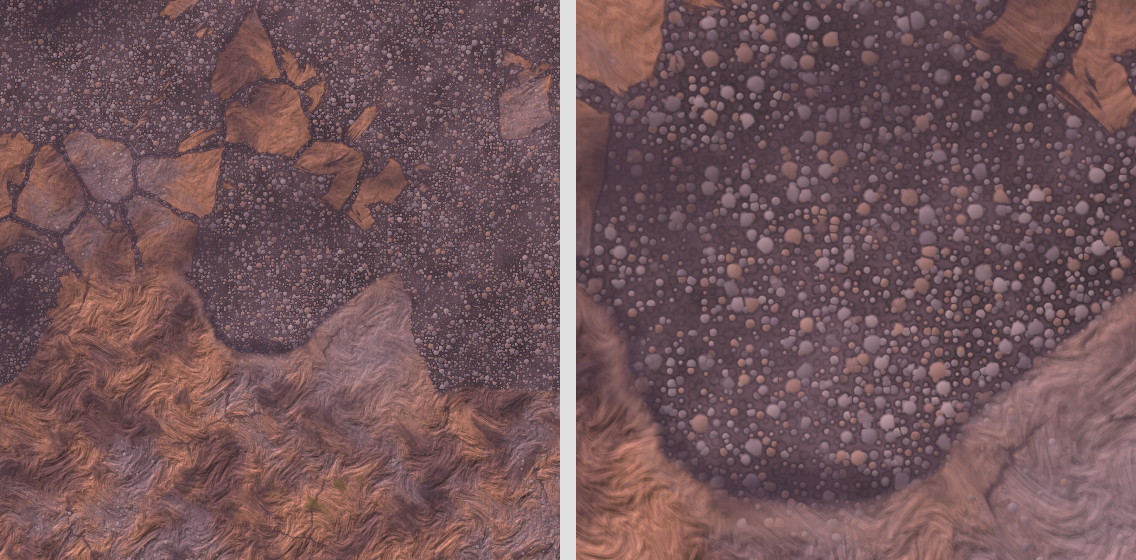
Left: the whole. Right: its middle third, enlarged.
Give the GLSL for this texture, as a WebGL 1 fragment shader.

```glsl
precision highp float;
uniform vec2 u_resolution;

const vec2 LIGHT = vec2(-0.53, 0.85);
const vec3 SHADOW = vec3(0.24, 0.18, 0.23);
const vec3 SOIL = vec3(0.385, 0.295, 0.335);
const vec3 UMBER = vec3(0.42, 0.29, 0.30);
const vec3 OCHRE = vec3(0.63, 0.42, 0.36);
const vec3 MAUVE = vec3(0.49, 0.40, 0.45);
const vec3 PALE = vec3(0.64, 0.52, 0.55);
const vec3 LICHEN = vec3(0.50, 0.43, 0.20);

vec2 hash2(vec2 p) {
  vec2 k = vec2(dot(p, vec2(127.1, 311.7)), dot(p, vec2(269.5, 183.3)));
  return fract(sin(k) * 43758.55);
}

// Rotated, self-warped sine octaves, roughly -1 to 1
float layeredSines(vec2 p) {
  float sum = 0.0, amp = 0.6;
  for (int i = 0; i < 6; i++) {
    p += 0.6 * sin(p.yx * 1.1 + vec2(1.7, 4.1));
    sum += amp * sin(p.x) * cos(p.y);
    p = mat2(1.5, 1.25, -1.25, 1.5) * p + 2.3;
    amp *= 0.6;
  }
  return sum;
}

// Cellular noise: offset to nearest centre, gap to the next cell, cell id
vec4 cells(vec2 p) {
  vec2 base = floor(p), nearest = vec2(0.0);
  float f1 = 9.0, f2 = 9.0, id = 0.0;
  for (int j = -1; j <= 1; j++) {
    for (int i = -1; i <= 1; i++) {
      vec2 cell = base + vec2(float(i), float(j));
      vec2 rnd = hash2(cell);
      vec2 offset = cell + 0.1 + 0.8 * rnd - p;
      float d = length(offset);
      if (d < f1) {
        f2 = f1; f1 = d; nearest = offset;
        id = fract(rnd.x * 7.3 + rnd.y * 3.1);
      } else f2 = min(f2, d);
    }
  }
  return vec4(nearest, f2 - f1, id);
}

float blob(vec2 p, vec2 centre, vec2 size) {
  vec2 q = (p - centre) / size;
  return exp(-dot(q, q));
}

float band(float d, float width) {
  return exp(-d * d / (width * width));
}

// Lays one size of rounded, lit stones over a colour
vec3 addPebbles(vec3 col, vec2 p, float scale, float amount) {
  vec4 c = cells(p * scale);
  float radius = mix(0.25, 0.58, fract(c.w * 5.7));
  float dist = length(c.xy);
  float body = smoothstep(0.0, 0.2, min(radius - dist, c.z * 0.8));
  body *= smoothstep(c.w - 0.1, c.w + 0.1, amount);
  float lit = -dot(c.xy, LIGHT) / radius;
  vec3 stone = mix(MAUVE, PALE, fract(c.w * 13.1));
  stone = mix(stone, OCHRE, 0.5 * step(0.72, fract(c.w * 29.3)));
  col *= 1.0 - 0.22 * amount * band(dist - radius, 0.15);
  return mix(col, stone * (0.98 + 0.24 * lit), body);
}

// Upper limit of the bedrock
float ledgeHeight(float x) {
  return 0.37 + 0.15 * (1.0 - smoothstep(0.30, 0.43, x))
    - 0.20 * (1.0 - smoothstep(0.0, 0.17, x))
    + 0.14 * smoothstep(0.50, 0.70, x) - 0.21 * smoothstep(0.70, 0.78, x);
}

// Where loose slabs lie most thickly
float slabDensity(vec2 p) {
  return blob(p, vec2(0.15, 0.64), vec2(0.20, 0.17))
    + 0.8 * blob(p, vec2(0.52, 0.74), vec2(0.20, 0.09))
    + 0.7 * blob(p, vec2(0.45, 0.92), vec2(0.10, 0.10))
    + 0.7 * blob(p, vec2(0.91, 0.91), vec2(0.07, 0.11));
}

void main() {
  vec2 p = gl_FragCoord.xy / u_resolution;
  float broad = layeredSines(p * 9.0 + 3.0);
  float patchy = layeredSines(p * 17.0 + 11.0);
  float rough = layeredSines(p * 42.0);
  float relief = rough - layeredSines((p + LIGHT * 0.003) * 42.0);
  vec2 warped = p + 0.016 * vec2(broad, patchy) + 0.003 * rough;

  // Gravel bed
  float loose = clamp(0.72 + 0.35 * patchy, 0.25, 1.0);
  vec3 gravel = SOIL * (1.0 + 0.16 * rough + 0.10 * broad);
  gravel = addPebbles(gravel, p + 0.37, 165.0, loose);
  gravel = addPebbles(gravel, p, 88.0, loose * 0.62);

  // Slabs and bedrock share one mask
  vec4 slab = cells(warped * 8.0 + 5.0);
  float cover = slabDensity(warped + slab.xy / 8.0) + 0.5 * slab.w - 0.62 + 0.35 * patchy;
  float slabMask = smoothstep(0.0, 0.07, min(slab.z - 0.035, cover));
  float depth = ledgeHeight(warped.x) - warped.y;
  float bedrock = smoothstep(-0.006, 0.006, depth);
  float rock = max(slabMask, bedrock);

  // Weathered stone
  float grit = cells(p * 190.0).w - 0.5;
  float warmth = smoothstep(-0.55, 0.75, patchy + 0.45 * rough + 0.2 * slab.w);
  vec3 stone = mix(UMBER, OCHRE, warmth);
  stone = mix(stone, MAUVE, 0.65 * smoothstep(-0.1, 0.7, broad - 0.3 * rough));
  float smoothSlab = blob(warped, vec2(0.66, 0.38), vec2(0.11, 0.14));
  stone = mix(stone, mix(MAUVE, PALE, 0.5), 0.75 * smoothSlab);
  float lowRock = bedrock * (1.0 - smoothSlab);
  stone *= 1.0 + relief * (0.5 + 0.5 * lowRock) + 0.12 * grit;
  float pits = smoothstep(0.25, 0.8, rough - 0.4 * patchy);
  stone = mix(stone, SHADOW, pits * (0.15 + 0.4 * lowRock));

  // Broken cracks through the bedrock
  float fracture = cells(warped * 5.0 + 0.03 * rough).z;
  float crack = band(fracture, 0.022) * smoothstep(-0.1, 0.4, patchy);
  stone = mix(stone, SHADOW, 0.6 * crack * bedrock);
  float dust = smoothstep(0.1, 0.7, broad + 0.3 * patchy) * 0.4;
  stone = addPebbles(stone, p + 0.71, 130.0, dust);
  vec3 col = mix(gravel, stone, rock);

  // Shaded slab rims and the raised ledge
  col = mix(col, SHADOW, 0.55 * 4.0 * slabMask * (1.0 - slabMask) * (1.0 - bedrock));
  float seam = band(slab.z, 0.035) * smoothstep(0.25, 0.7, slabDensity(p));
  col = mix(col, SHADOW, 0.6 * seam * (1.0 - bedrock));
  float raised = blob(p, vec2(0.43, 0.42), vec2(0.17, 0.3));
  col = mix(col, mix(OCHRE, PALE, 0.5), 0.55 * raised * band(depth - 0.016, 0.012));
  col = mix(col, SHADOW, 0.65 * raised * band(depth + 0.010, 0.011));

  // Damp hollows and sparse lichen
  float damp = blob(p, vec2(0.10, 1.0), vec2(0.15, 0.07))
    + blob(p, vec2(0.0, 0.45), vec2(0.09, 0.15))
    + 0.7 * blob(p, vec2(0.36, 0.56), vec2(0.06, 0.04))
    + 0.7 * blob(p, vec2(0.68, 0.68), vec2(0.10, 0.025))
    + 0.5 * blob(p, vec2(0.52, 0.61), vec2(0.12, 0.05));
  col = mix(col, SHADOW, clamp(damp * (0.62 + 0.5 * rough), 0.0, 0.8));
  float growth = blob(p, vec2(0.52, 0.14), vec2(0.14, 0.06));
  col = mix(col, LICHEN, 0.6 * growth * smoothstep(0.5, 0.9, rough + 0.3 * patchy));
  gl_FragColor = vec4(col * (1.0 + 0.06 * broad), 1.0);
}
```
